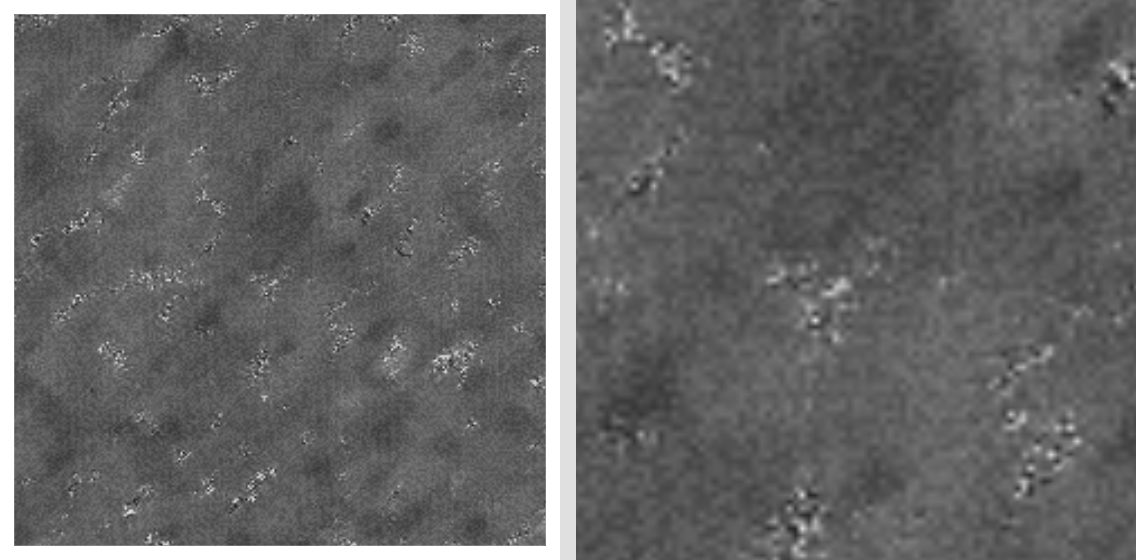
Left: the whole. Right: its middle third, enlarged.
Write a WebGL 1 fragment shader that draws this texture.

```glsl
precision highp float;
// Grey speckled stone slab inside a plain white border.
// Soft noise mottles the tone and adds dark spots and pale patches; a fine
// grid of random grains is amplified into bright and dark flecks in clusters.

#define SLAB_HALF 0.4745
#define BASE_TONE 0.366
#define MOTTLE_AMOUNT 0.14
#define SPOT_DEPTH 0.065
#define PATCH_LIFT 0.09
#define GRAIN_CELLS 250.0
#define GRAIN_AMOUNT 0.062
#define FLECK_BRIGHT 0.50
#define FLECK_DARK 0.26
#define CLUSTER_SCALE 27.0

uniform vec2 u_resolution;

float hash(vec2 p) {
  return fract(sin(dot(p, vec2(127.1, 311.7))) * 43758.5453);
}

// Smooth value noise in 0..1
float noise(vec2 p) {
  vec2 i = floor(p);
  vec2 f = fract(p);
  f = f * f * (3.0 - 2.0 * f);
  float low = mix(hash(i), hash(i + vec2(1.0, 0.0)), f.x);
  float high = mix(hash(i + vec2(0.0, 1.0)), hash(i + 1.0), f.x);
  return mix(low, high, f.y);
}

// Octaves are turned against each other to hide the lattice
float fbm(vec2 p) {
  float sum = 0.0;
  float weight = 0.57;
  for (int i = 0; i < 3; i++) {
    sum += weight * noise(p);
    p = mat2(1.6, 1.2, -1.2, 1.6) * p + 17.3;
    weight *= 0.5;
  }
  return sum;
}

// One grain: x = even fine grain in -1..1, y = strong fleck tone
vec2 grainCell(vec2 cell) {
  float fine = hash(cell + 31.7) * 2.0 - 1.0;
  float pick = hash(cell + 5.3);
  float bright = smoothstep(0.62, 1.0, pick);
  float dark = 1.0 - smoothstep(0.0, 0.32, pick);
  return vec2(fine, FLECK_BRIGHT * bright - FLECK_DARK * dark);
}

// Linear blend between neighbouring grains
vec2 grains(vec2 p) {
  vec2 i = floor(p);
  vec2 f = fract(p);
  vec2 low = mix(grainCell(i), grainCell(i + vec2(1.0, 0.0)), f.x);
  vec2 high = mix(grainCell(i + vec2(0.0, 1.0)), grainCell(i + 1.0), f.x);
  return mix(low, high, f.y);
}

float slabTone(vec2 uv) {
  // Axes along and across the rising diagonal, with a slight stretch
  vec2 diagonal = vec2((uv.x + uv.y) * 0.58, (uv.y - uv.x) * 0.80);

  // Broad tone: mottling, dark spots, rare pale patches
  float tone = BASE_TONE + MOTTLE_AMOUNT * (fbm(diagonal * 15.0 + 3.1) - 0.5);
  float spots = 1.0 - smoothstep(0.08, 0.36, noise(diagonal * 19.0 + 41.0));
  float patches = smoothstep(0.73, 0.90, fbm(diagonal * 11.0 + 67.0));
  tone += PATCH_LIFT * patches - SPOT_DEPTH * spots;

  // Clusters where the grains turn into flecks, kept out of the dark spots
  float field = fbm(diagonal * CLUSTER_SCALE + 90.0);
  float cluster = smoothstep(0.60, 0.80, field);
  float scatter = 0.22 * smoothstep(0.50, 0.66, field);
  float strength = max(max(cluster, scatter), 0.4 * patches) * (1.0 - 0.8 * spots);

  vec2 grain = grains(uv * GRAIN_CELLS);
  return tone + GRAIN_AMOUNT * grain.x + strength * (grain.y + 0.03);
}

void main() {
  float side = min(u_resolution.x, u_resolution.y);
  vec2 uv = (gl_FragCoord.xy - 0.5 * u_resolution) / side + 0.5;

  // White border with a smooth edge
  vec2 fromCentre = abs(uv - 0.5);
  float edge = max(fromCentre.x, fromCentre.y) - SLAB_HALF;
  float border = smoothstep(-0.5, 0.5, edge * side);

  float tone = clamp(slabTone(uv), 0.0, 1.0);
  gl_FragColor = vec4(vec3(mix(tone, 1.0, border)), 1.0);
}
```
